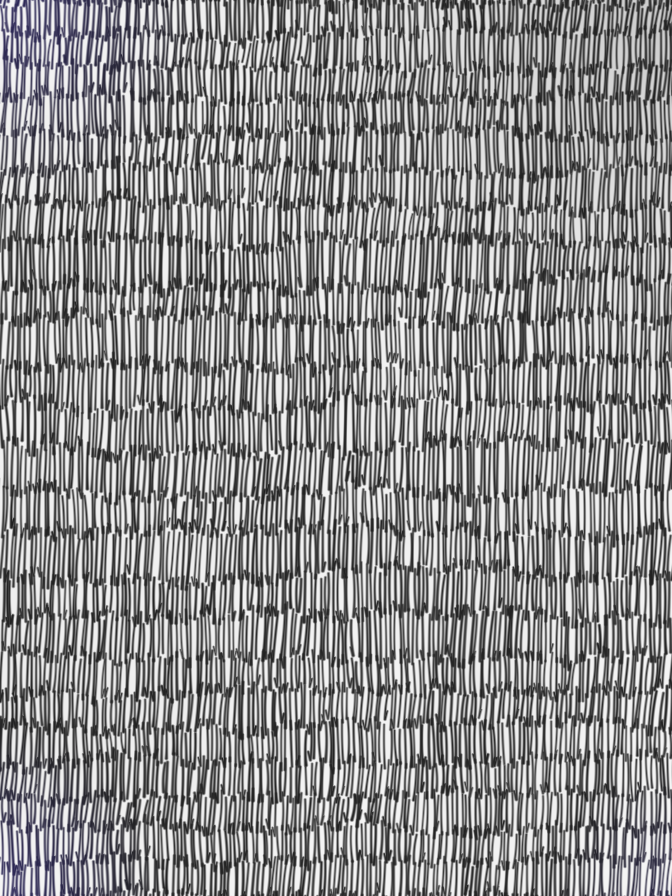
Reproduce this pattern procedurally as a Shadertoy shader.

```glsl
// Dense pen hatching: stacked rows of short, hand-drawn upright strokes.
// Each stroke is a bowed capsule with hashed position, lean, length and weight;
// heavy feet and short return marks pool ink along the wavy seams between rows.

const float STROKES = 142.0;   // strokes across
const float ROWS = 24.0;       // rows down
const float ROW_SWELL = 0.5;   // makes the middle rows taller than the outer ones
const float HALF_WIDTH = 0.225; // pen half width, in stroke spacings
const float BLEED = 0.55;      // soft edge of the ink, in stroke spacings
const float TAU = 6.2831853;

float hash(vec2 p) {
    vec3 q = fract(p.xyx * vec3(0.1031, 0.1030, 0.0973));
    q += dot(q, q.yzx + 33.33);
    return fract((q.x + q.y) * q.z);
}

float signedHash(vec2 p, float seed) {
    return 2.0 * hash(p + seed * vec2(17.3, 41.7)) - 1.0;
}

float noise(vec2 p) {
    vec2 i = floor(p), f = fract(p);
    f = f * f * (3.0 - 2.0 * f);
    vec2 e = vec2(0.0, 1.0);
    return mix(mix(hash(i), hash(i + e.yx), f.x),
               mix(hash(i + e.xy), hash(i + e.yy), f.x), f.y);
}

float segment(vec2 p, vec2 a, vec2 b) {
    vec2 pa = p - a, ba = b - a;
    return length(pa - ba * clamp(dot(pa, ba) / dot(ba, ba), 0.0, 1.0));
}

// Height of the seam under a row, in rows
float seam(float row, float id) {
    float drift = noise(vec2(id * 0.04, row * 7.0 + 3.0)) - 0.5;
    float steps = noise(vec2(id * 0.3, row * 5.0 + 90.0)) - 0.5;
    return row + 0.36 * drift + 0.24 * steps;
}

// Ink of one stroke; p is (spacings, rows), rowLength is spacings per row
float strokeInk(vec2 p, float row, float id, float rowLength, float softness) {
    vec2 key = vec2(id + 11.0, row + 5.0);
    float low = seam(row, id) + 0.15 * signedHash(key, 1.0) - 0.05;
    float high = seam(row + 1.0, id) + 0.15 * signedHash(key, 2.0) + 0.03;
    float lean = 1.2 * (noise(vec2(id * 0.05, row * 3.0 + 40.0)) - 0.3)
               + 0.35 * signedHash(key, 3.0);
    float center = id + 0.5 + 0.36 * signedHash(key, 4.0);

    vec2 foot = vec2(center - 0.5 * lean, low * rowLength);
    vec2 tip = vec2(center + 0.5 * lean, high * rowLength);
    vec2 q = vec2(p.x, p.y * rowLength);
    float t = clamp((p.y - low) / (high - low), 0.0, 1.0);
    vec2 bowed = q - vec2(0.9 * signedHash(key, 5.0) * t * (1.0 - t), 0.0);
    float d = segment(bowed, foot, tip);

    // Short return mark hugging the foot
    if (hash(key + 71.0) < 0.35) {
        float side = sign(signedHash(key, 6.0));
        d = min(d, segment(q, foot, foot + vec2(0.45 * side, 1.7)));
    }

    float pressure = noise(vec2(id * 0.12, row * 2.3 + 20.0)) - 0.5;
    float heavyFoot = 0.12 * hash(key + 29.0) * pow(1.0 - t, 4.0);
    float halfWidth = HALF_WIDTH + 0.08 * pressure + 0.04 * signedHash(key, 7.0);
    float ink = smoothstep(0.5, -0.5, (d - halfWidth - heavyFoot) / softness);
    return ink * (0.93 + 0.07 * signedHash(key, 8.0));
}

float hatching(vec2 uv, float aspect, float softness) {
    vec2 p = vec2(uv.x * STROKES, uv.y * ROWS + ROW_SWELL * sin(TAU * uv.y));
    float rowsPerHeight = ROWS + ROW_SWELL * TAU * cos(TAU * uv.y);
    float rowLength = STROKES * aspect / rowsPerHeight;
    vec2 cell = floor(p);
    float bare = 1.0;
    for (float j = -1.0; j <= 1.0; j++) {
        for (float i = -3.0; i <= 3.0; i++) {
            bare *= 1.0 - strokeInk(p, cell.y + j, cell.x + i, rowLength, softness);
        }
    }
    return 1.0 - bare;
}

// Soft spot that fades out with distance from a corner
float cornerGlow(vec2 uv, vec2 corner, float radius) {
    return 1.0 - smoothstep(0.0, radius, length((uv - corner) * vec2(0.75, 1.0)));
}

void mainImage(out vec4 fragColor, in vec2 fragCoord) {
    vec2 uv = fragCoord / iResolution.xy;
    float aspect = iResolution.y / iResolution.x;
    float pixel = STROKES / iResolution.x;
    float ink = hatching(uv, aspect, max(BLEED, pixel));

    // Paper with uneven light, dimmer toward the upper right
    float light = 0.96 - 0.13 * cornerGlow(uv, vec2(1.0, 1.0), 0.5);
    light -= 0.03 * noise(uv * vec2(4.0, 5.0));

    // Black ink turning violet near the corners
    float violet = cornerGlow(uv, vec2(0.0, 1.0), 0.26)
                 + cornerGlow(uv, vec2(0.0, 0.0), 0.2)
                 + 0.6 * cornerGlow(uv, vec2(1.0, 0.0), 0.15);
    vec3 inkColor = mix(vec3(0.13), vec3(0.17, 0.15, 0.34), clamp(violet, 0.0, 1.0));

    fragColor = vec4(mix(vec3(light), inkColor, ink), 1.0);
}
```
